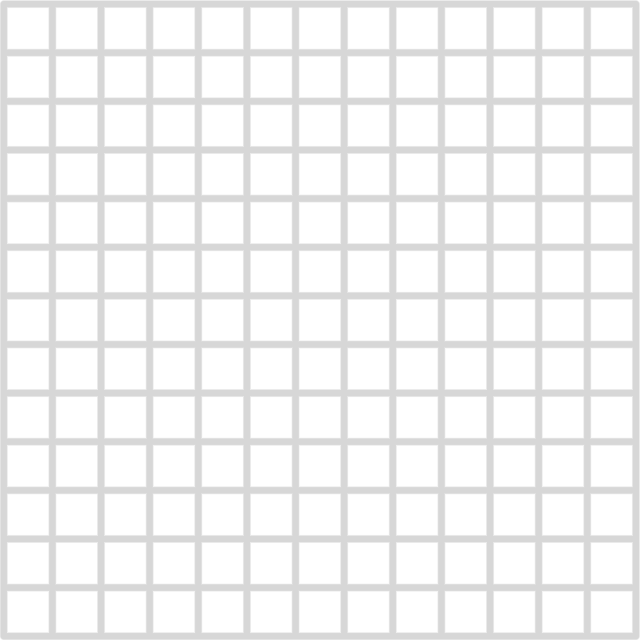
Reproduce this pattern procedurally as a Shadertoy shader.

```glsl
const float CELLS = 13.0;
const float PITCH = 0.07598;
const vec2 GRID_ORIGIN = vec2(0.0059);
const float HALF_WIDTH = 0.0056;
const float EDGE_SOFTNESS = 0.0016;
const float CORNER_RADIUS = 0.006;
const vec3 PAPER_COLOR = vec3(1.0);
const vec3 LINE_COLOR = vec3(0.845);

// Signed distance to the nearest of the evenly spaced grid lines
float gridDistance(vec2 p) {
    vec2 lineIndex = clamp(round(p / PITCH), 0.0, CELLS);
    vec2 offset = abs(p - lineIndex * PITCH);
    return min(offset.x, offset.y) - HALF_WIDTH;
}

float roundedBoxDistance(vec2 p, vec2 halfSize, float radius) {
    vec2 q = abs(p) - halfSize + radius;
    return length(max(q, 0.0)) + min(max(q.x, q.y), 0.0) - radius;
}

void mainImage(out vec4 fragColor, in vec2 fragCoord) {
    vec2 p = fragCoord / iResolution.xy - GRID_ORIGIN;

    // Trim the lines to a frame with rounded outer corners
    float halfSpan = 0.5 * CELLS * PITCH;
    float frame = roundedBoxDistance(p - halfSpan, vec2(halfSpan + HALF_WIDTH), CORNER_RADIUS);
    float d = max(gridDistance(p), frame);

    // Soft line edges, never narrower than a pixel
    float soft = max(EDGE_SOFTNESS, 0.5 / min(iResolution.x, iResolution.y));
    float ink = 1.0 - smoothstep(-soft, soft, d);

    fragColor = vec4(mix(PAPER_COLOR, LINE_COLOR, ink), 1.0);
}
```
